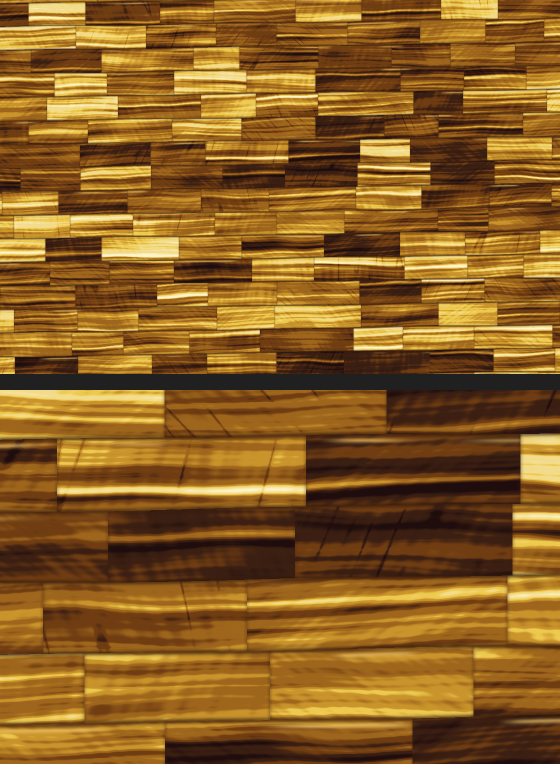
Top, the full canvas; bottom, a detail of the centre.
This texture is drawn by a WebGL 2 fragment shader. Its source:

```glsl
#version 300 es
precision highp float;
// Polished tiger-eye stone: slim staggered bricks with golden silky banding.
uniform vec2 u_resolution;
out vec4 fragColor;

const float ROW_HEIGHT = 0.063;   // in canvas heights, about 16 rows
const float BRICK_LENGTH = 2.95;  // mean length in row heights, about 8 across
const float ROW_SLOPE = 0.0156;   // courses climb slightly to the right
const float TOP_OFFSET = 0.072;

vec2 hash(vec2 p) {
  vec3 q = fract(p.xyx * vec3(0.1031, 0.1030, 0.0973));
  q += dot(q, q.yzx + 33.33);
  return fract((q.xx + q.yz) * q.zy);
}

float cornerSlope(vec2 cell, vec2 corner, vec2 f) {
  float angle = 6.2832 * hash(cell + corner).x;
  return dot(vec2(cos(angle), sin(angle)), f - corner);
}

// Gradient noise, roughly -0.7 to 0.7
float noise(vec2 p) {
  vec2 i = floor(p), f = p - i;
  vec2 w = f * f * f * (f * (f * 6.0 - 15.0) + 10.0);
  vec2 e = vec2(1.0, 0.0);
  return mix(mix(cornerSlope(i, e.yy, f), cornerSlope(i, e.xy, f), w.x),
             mix(cornerSlope(i, e.yx, f), cornerSlope(i, e.xx, f), w.x), w.y);
}

float line(float d, float width) {
  return exp(-d * d / (width * width));
}

// Stone colours from near black to cream, spaced by their area
vec3 stoneRamp(float t) {
  vec3 c = mix(vec3(0.12, 0.05, 0.05), vec3(0.23, 0.12, 0.07), smoothstep(-0.16, 0.06, t));
  c = mix(c, vec3(0.44, 0.24, 0.07), smoothstep(0.08, 0.24, t));
  c = mix(c, vec3(0.62, 0.40, 0.11), smoothstep(0.30, 0.46, t));
  c = mix(c, vec3(0.79, 0.58, 0.17), smoothstep(0.54, 0.70, t));
  c = mix(c, vec3(0.93, 0.79, 0.31), smoothstep(0.76, 0.86, t));
  c = mix(c, vec3(0.95, 0.86, 0.54), smoothstep(0.91, 1.0, t));
  return mix(c, vec3(1.0, 0.96, 0.80), smoothstep(1.08, 1.4, t));
}

// Uneven brick ends along one row
float brickEdge(float row, float i) {
  return i + 0.42 * (hash(vec2(i, row) + 7.0).x - 0.5);
}

// Silky banding of one brick; p is measured in row heights
vec3 brickColor(vec2 p, vec2 id) {
  vec2 a = hash(id + 17.0), b = hash(id + 71.0), c = hash(id + 131.0);
  vec2 seed = 90.0 * hash(id + 43.0);
  float y = p.y + 0.08 * (a.y - 0.5) * p.x + 0.10 * noise(vec2(0.6 * p.x, p.y) + seed);

  // Lengthwise fibres at three scales
  float bands = 0.52 * noise(vec2(0.10 * p.x, 2.3 * y) + seed)
              + 0.52 * noise(vec2(0.16 * p.x, 6.5 * y) + seed.yx)
              + 0.34 * noise(vec2(0.30 * p.x, 14.0 * y) + seed + 31.0);
  float tone = mix(0.07, 0.87, pow(a.x, 0.82));
  float contrast = mix(0.6, 1.45, b.y) * mix(0.45, 1.0, smoothstep(0.0, 0.4, a.x));

  // Bright vein with a dark neighbour
  float vein = step(0.45, c.x) * (0.48 * line(y - b.x, 0.05) - 0.24 * line(y - b.x - 0.13, 0.06));

  // Faint slanted cross grain and soft sheen
  float slant = mix(-3.0, 3.0, c.y);
  float grain = noise(vec2(6.0 * p.x + 3.0 * slant * p.y, 1.3 * p.y) + seed);
  float sheen = noise(vec2(0.7 * p.x + 0.6 * p.y, 0.8 * p.y) + seed.yx);

  // Short straight cracks on a few bricks
  float ridge = noise(vec2(1.6 * p.x + 0.6 * slant * p.y, 0.15 * p.y) + seed);
  float crack = step(0.7, hash(id + 211.0).x) * line(ridge, 0.03)
              * smoothstep(-0.1, 0.3, noise(1.5 * p + seed.yx));

  float t = tone + contrast * bands + vein + 0.10 * grain + 0.22 * sheen - 0.22 * crack;
  return stoneRamp(t);
}

vec3 wall(vec2 p) {
  float y = (1.0 - p.y + ROW_SLOPE * p.x - TOP_OFFSET) / ROW_HEIGHT;
  y += 0.06 * noise(vec2(4.0 * p.x, floor(y + 0.5) * 5.3));
  float row = floor(y), v = y - row;

  // Find the brick, its start and its nearest end
  float x = p.x / (ROW_HEIGHT * BRICK_LENGTH) + 10.0 * hash(vec2(row, 3.0)).y;
  float i = floor(x);
  i += step(brickEdge(row, i + 1.0), x) - step(x, brickEdge(row, i));
  float start = brickEdge(row, i), end = brickEdge(row, i + 1.0);
  float endGap = BRICK_LENGTH * min(x - start, end - x);
  vec3 color = brickColor(vec2((x - start) * BRICK_LENGTH, v), vec2(i, row));

  // Thin dark joints with worn, shining upper edges
  float rowGap = min(v, 1.0 - v);
  float wear = noise(vec2(9.0 * p.x, row * 3.7 + 0.4));
  color = mix(color, vec3(0.94, 0.78, 0.40), 0.65 * line(v - 0.09, 0.035) * smoothstep(0.05, 0.35, wear));
  color = mix(color, vec3(0.20, 0.10, 0.05), 0.62 * line(rowGap, 0.038));
  return mix(color, vec3(0.24, 0.12, 0.06), 0.25 * line(endGap, 0.03));
}

void main() {
  // Four samples per pixel smooth every edge
  vec3 color = vec3(0.0);
  for (int k = 0; k < 4; k++) {
    vec2 shift = 0.5 * vec2(k % 2, k / 2) - 0.25;
    color += wall((gl_FragCoord.xy + shift) / u_resolution.y);
  }
  fragColor = vec4(0.25 * color, 1.0);
}
```
